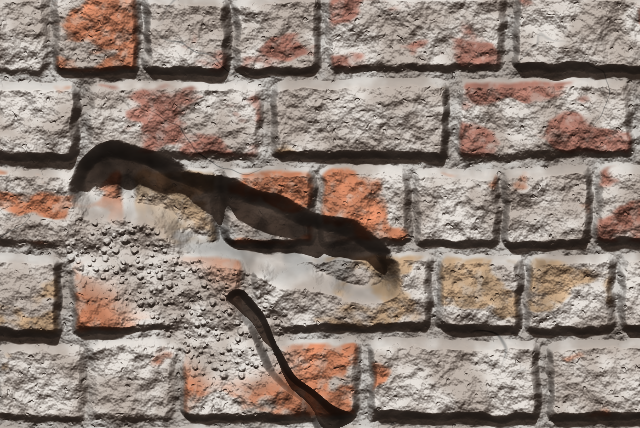
Write a WebGL 2 fragment shader that draws this texture.

```glsl
#version 300 es
precision highp float;
// Weathered brick wall: lime-smeared courses, crumbling mortar and a shadowed diagonal break.

uniform vec2 u_resolution;
out vec4 fragColor;

// Layout, in units of canvas height
const float COURSE = 0.203;
const float BRICK_WIDTH = 0.43;
const float JOINT = 0.016;
const float BED_OFFSET = 0.01;
const float CORNER = 0.018;
const float PEBBLE = 0.021;
// Relief and light
const float GRAIN = 0.011;
const float BREAK_DEPTH = 0.12;
const float SUN_SLOPE = 1.15;
const float SHADOW_REACH = 0.13;
const int SHADOW_STEPS = 18;
const vec3 SUN_DIR = vec3(-0.15, 0.75, 0.65);
const vec3 SUN = vec3(0.86, 0.90, 0.92);
const vec3 AMBIENT = vec3(0.37, 0.31, 0.275);
// Materials
const vec3 LIME = vec3(0.83, 0.83, 0.82);
const vec3 MORTAR = vec3(0.69, 0.665, 0.64);
const vec3 ORANGE = vec3(0.73, 0.46, 0.33);
const vec3 MAROON = vec3(0.60, 0.41, 0.36);
const vec3 OCHRE = vec3(0.68, 0.58, 0.46);

vec2 hash2(vec2 c) {
    vec3 q = fract(c.xyx * vec3(0.1031, 0.1030, 0.0973));
    q += dot(q, q.yzx + 33.33);
    return fract((q.xx + q.yz) * q.zy);
}

float corner(vec2 cell, vec2 f) { return dot(2.0 * hash2(cell) - 1.0, f); }

float gradNoise(vec2 p) {
    vec2 i = floor(p), f = p - i, e = vec2(0.0, 1.0);
    vec2 u = f * f * f * (f * (f * 6.0 - 15.0) + 10.0);
    return mix(mix(corner(i, f), corner(i + e.yx, f - e.yx), u.x),
               mix(corner(i + e.xy, f - e.xy), corner(i + 1.0, f - 1.0), u.x), u.y);
}

float fbm(vec2 p, int octaves) {
    float sum = 0.0, amp = 1.0;
    for (int i = 0; i < octaves; i++) {
        sum += amp * gradNoise(p);
        p = mat2(1.6, 1.2, -1.2, 1.6) * p + 7.3;
        amp *= 0.5;
    }
    return sum;
}

float segment(vec2 p, vec2 a, vec2 b) {
    vec2 ab = b - a;
    return length(p - a - ab * clamp(dot(p - a, ab) / dot(ab, ab), 0.0, 1.0));
}

// Hollow left by fallen bricks, with a narrow crevice below it
float hollow(vec2 p) {
    vec2 q = p + 0.06 * vec2(fbm(p * 5.0, 2), fbm(p * 5.0 + 31.0, 2));
    float wide = segment(q, vec2(0.26, 0.58), vec2(0.82, 0.39));
    float crevice = segment(q, vec2(0.54, 0.30), vec2(0.78, 0.02));
    return max(smoothstep(0.10, 0.05, wide), 0.8 * smoothstep(0.03, 0.008, crevice));
}

float rubbleZone(vec2 p) {
    return smoothstep(0.17, 0.05, segment(p, vec2(0.28, 0.42), vec2(0.56, 0.20)) + 0.06 * gradNoise(p * 9.0));
}

// Signed distance to the nearest brick in x, its random id in yz
vec3 brick(vec2 p) {
    p += 0.025 * vec2(gradNoise(p * 2.7), gradNoise(p * 2.7 + 17.0)) + 0.010 * fbm(p * 19.0, 2);
    float y = (p.y - BED_OFFSET) / COURSE, row = floor(y);
    float x = p.x / BRICK_WIDTH + 0.5 * row + 0.3 * hash2(vec2(row, 5.0)).x;
    vec2 id = vec2(floor(x), row);
    vec2 local = vec2(fract(x) - 0.5, fract(y) - 0.5) * vec2(BRICK_WIDTH, COURSE);
    vec2 halfSize = 0.5 * vec2(BRICK_WIDTH, COURSE) - JOINT;
    if (hash2(id + 40.0).x > 0.68) { // split into two headers
        id.x += 0.5 * step(0.0, local.x);
        local.x = abs(local.x) - 0.25 * BRICK_WIDTH;
        halfSize.x = 0.25 * BRICK_WIDTH - 0.6 * JOINT;
    }
    vec2 d = abs(local) - halfSize + CORNER;
    return vec3(length(max(d, 0.0)) + min(max(d.x, d.y), 0.0) - CORNER, hash2(id * 2.0 + 11.0));
}

float relief(vec2 p) {
    vec3 b = brick(p);
    float body = smoothstep(0.010, -0.013, b.x) * (1.0 - 0.75 * rubbleZone(p));
    return body * mix(0.012, 0.046, b.y) + 0.022 * fbm(p * 6.0, 3) - BREAK_DEPTH * hollow(p);
}

float pebbles(vec2 p) {
    vec2 q = p / PEBBLE, cell = floor(q);
    float top = 0.0;
    for (int k = 0; k < 9; k++) {
        vec2 c = cell + vec2(k % 3 - 1, k / 3 - 1), h = hash2(c + 70.0);
        float r = mix(0.2, 0.62, h.x * h.y);
        top = max(top, r * smoothstep(r, 0.3 * r, length(q - c - h) + 0.15 * gradNoise(q * 2.0)));
    }
    return top * PEBBLE;
}

float fineRelief(vec2 p) {
    float pores = smoothstep(0.30, 0.50, gradNoise(p * 75.0));
    return relief(p) + GRAIN * fbm(p * 24.0, 4) - 0.003 * pores + 0.8 * rubbleZone(p) * pebbles(p);
}

float sunlight(vec2 p) {
    float base = relief(p), block = -1.0;
    vec2 toSun = normalize(SUN_DIR.xy);
    for (int i = 1; i <= SHADOW_STEPS; i++) {
        float d = SHADOW_REACH * float(i) / float(SHADOW_STEPS);
        block = max(block, relief(p + toSun * d) - base - SUN_SLOPE * d);
    }
    return 1.0 - smoothstep(-0.001, 0.005, block + 0.004 * gradNoise(p * 60.0));
}

vec3 surface(vec2 p, vec3 b) {
    float stain = fbm(p * 8.0 + 3.0, 4);
    vec3 mortar = mix(MORTAR, LIME, smoothstep(-0.30, 0.30, stain));
    vec3 clay = mix(ORANGE, MAROON, smoothstep(0.35, 0.60, b.z));
    clay = mix(clay, OCHRE, smoothstep(0.78, 0.85, b.z));
    clay *= 1.0 + 0.35 * fbm(p * 17.0, 3);
    // Lime wash worn off in patches
    float worn = fbm(p * vec2(5.0, 8.0) + b.yz * 30.0, 4) + mix(-0.38, 0.30, fract(b.y * 7.0 + b.z * 3.0));
    float exposed = smoothstep(-0.05, 0.12, worn) * smoothstep(0.004, -0.008, b.x);
    exposed *= 1.0 - rubbleZone(p);
    float dust = 0.12 + 0.35 * smoothstep(0.0, 0.4, fbm(p * 30.0 + 9.0, 3));
    return mix(mortar, mix(clay, mortar, dust), exposed);
}

void main() {
    vec2 p = gl_FragCoord.xy / u_resolution.y;
    vec3 b = brick(p);
    vec2 e = vec2(0.002, 0.0);
    float h = fineRelief(p);
    vec2 slope = vec2(fineRelief(p + e.xy) - h, fineRelief(p + e.yx) - h) / e.x;
    vec3 normal = normalize(vec3(-slope, 1.0));
    float facing = clamp(dot(normal, normalize(SUN_DIR)), 0.0, 0.82);

    // Occlusion in joints, hollows and thin cracks
    float occlusion = 1.0 - 0.22 * smoothstep(-0.004, 0.016, b.x) * (1.0 - rubbleZone(p));
    occlusion *= 1.0 - 0.35 * hollow(p) * smoothstep(-0.25, 0.25, fbm(p * 11.0, 3));
    float crack = smoothstep(0.012, 0.0, abs(gradNoise(p * 4.5 + 50.0) + 0.06 * gradNoise(p * 25.0)));
    occlusion *= 1.0 - 0.5 * crack * smoothstep(0.05, 0.25, gradNoise(p * 3.0 + 8.0));
    float bounce = 0.55 + 0.45 * normal.z + 0.2 * normal.y;

    vec3 light = AMBIENT * bounce * occlusion + SUN * facing * sunlight(p) * mix(1.0, occlusion, 0.4);
    fragColor = vec4(clamp(surface(p, b) * light, 0.0, 1.0), 1.0);
}
```
